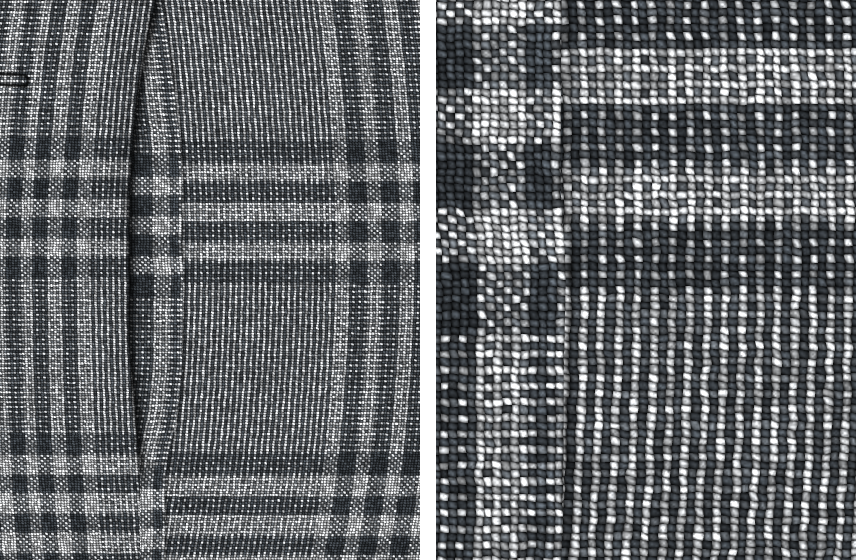
Left: the whole. Right: its middle third, enlarged.
Give the GLSL for this texture, as a Shadertoy shader.

```glsl
// Grey glen-check cloth in plain weave, with a pressed pleat and a pocket end.
// Lengths are in hundredths of the canvas width.
const vec3 DARK_YARN = vec3(0.285, 0.31, 0.335);
const vec3 LIGHT_YARN = vec3(1.0, 1.01, 1.02);
const vec2 THREAD = vec2(0.7, 0.63);    // warp and weft spacing
const float YARN_VARIATION = 0.6;
const float BLEED = 0.17;               // how far the hidden thread shows through
const float SLANT = 0.25;               // lean of each stitch
const float WOBBLE = 0.26;              // unevenness of the threads
const float GAP_TONE = 0.14;            // darkest tone between stitches
const float WEFT_REPEAT = 74.6;         // height of one whole check
const float WEFT_TOP = 99.5;            // top of a group of bands
const float WEFT_PITCH = 9.48;          // dark band plus light band
const float WEFT_GROUP = 33.2;          // height of a group of bands
const float RIGHT_START = 79.7;         // where right stripes begin
const float RIGHT_PITCH = 7.8;
const float LEFT_START = 21.2;          // where left stripes end
const float LEFT_PITCH = 6.6;
const float BOW_CENTER = 72.6;          // height where the stripes turn
const int SAMPLES = 3;                  // per axis, smooths the edges

float hash(vec2 p) {
    vec3 q = fract(p.xyx * vec3(0.1031, 0.103, 0.0973));
    q += dot(q, q.yzx + 33.33);
    return fract((q.x + q.y) * q.z);
}

float noise(vec2 p) {
    vec2 i = floor(p), f = fract(p);
    f = f * f * (3.0 - 2.0 * f);
    return mix(mix(hash(i), hash(i + vec2(1, 0)), f.x),
               mix(hash(i + vec2(0, 1)), hash(i + vec2(1, 1)), f.x), f.y);
}

float odd(float n) { return mod(n, 2.0); }

// Pleat edges as functions of height: x is left, y is right
vec2 pleatEdges(float y) {
    float s = clamp((y - 81.0) / 52.0, 0.0, 1.0);
    float left = 30.9 + 6.25 * s * s + 2.4 * (1.0 - smoothstep(20.0, 55.0, y));
    float right = 43.4 - 4.9 * s * s - 4.2 * (1.0 - smoothstep(15.0, 46.0, y));
    return vec2(left, right + 0.5 * (noise(vec2(y * 0.12, 3.0)) - 0.5));
}

// Warp tone, 0 dark to 1 light; panel is 0 left, 1 pleat, 2 right
float warpTone(float u, float id, int panel) {
    if (panel == 1) {
        float d = -u;
        return d < 0.85 || (d > 3.1 && d < 7.2) ? 1.0 : 0.0;
    }
    float d = panel == 0 ? LEFT_START - u : u - RIGHT_START;
    if (d < 0.0) return 1.0 - odd(id);
    return fract(d / (panel == 0 ? LEFT_PITCH : RIGHT_PITCH)) < 0.48 ? 1.0 : 0.0;
}

float weftTone(float v, float id) {
    float a = mod(WEFT_TOP - v, WEFT_REPEAT);
    return a < WEFT_GROUP ? step(0.5, fract(a / WEFT_PITCH)) : odd(id);
}

// Interlaced threads with rounded, leaning, uneven yarn
vec3 weave(vec2 q, int panel) {
    q += WOBBLE * (vec2(noise(q * 0.9), noise(q * 0.9 + 40.0)) - 0.5);
    vec2 cell = q / THREAD, id = floor(cell), f = fract(cell) - 0.5;
    vec2 center = (id + 0.5) * THREAD;
    bool warpOver = odd(id.x + id.y) < 0.5;
    float warp = warpTone(center.x, id.x, panel), weft = weftTone(center.y, id.y);
    float tone = warpOver ? mix(warp, weft, BLEED) : mix(weft, warp, BLEED);
    vec2 k = warpOver ? f : f.yx;
    k.x += SLANT * k.y;
    float relief = (1.0 - 3.1 * k.x * k.x) * (1.0 - 2.0 * k.y * k.y);
    float wear = 1.0 + YARN_VARIATION * (hash(id + 71.0 * float(panel)) - 0.5);
    float fibre = 0.8 + 0.4 * noise(q * 6.0 + 9.0);
    return mix(DARK_YARN, LIGHT_YARN, tone) * max(relief, GAP_TONE) * wear * fibre;
}

// Pocket opening: dark outline with a lit lower lip
float pocketShade(vec2 p) {
    vec2 a = p - vec2(-2.0, 114.6);
    a.y += 0.06 * a.x;
    a.x -= clamp(a.x, 0.0, 7.4);
    float d = length(a) - 1.3;
    float rim = 1.0 - smoothstep(0.15, 0.6, abs(d));
    float lip = 1.0 - smoothstep(0.2, 0.7, abs(d - 0.9));
    return 1.0 - 0.72 * rim + 0.2 * lip * step(a.y, 0.0);
}

vec3 cloth(vec2 p) {
    vec2 edge = pleatEdges(p.y);
    float h = (p.y - BOW_CENTER) / 60.8;
    float lower = 1.0 - smoothstep(12.0, 80.0, p.y);
    int panel = p.x < edge.x ? 0 : p.x < edge.y ? 1 : 2;

    // Each panel bends the threads its own way
    vec2 q = p + vec2(4.3 * h * h, 0.0);
    if (panel == 0) q = p - vec2((h > 0.0 ? 4.9 : 2.0) * h * h, 0.9 + 4.4 * lower);
    if (panel == 1) q = vec2(p.x - edge.y, p.y + 3.2);
    vec3 color = weave(q, panel);

    // Shadow in the fold, raised bright rim, and a fine seam beside it
    float inFold = p.x - edge.x, fromRim = p.x - edge.y;
    float foldDepth = 0.7 * smoothstep(10.0, 28.0, p.y);
    float width = inFold < 0.0 ? 0.6 : 1.4;
    float shade = 1.0 - foldDepth * exp(-inFold * inFold / (width * width));
    shade *= 1.0 + 0.14 * exp(-pow((fromRim + 1.2) / 1.2, 2.0));
    shade *= 1.0 - 0.35 * exp(-pow((fromRim - 0.35) / 0.5, 2.0));
    if (panel == 0)
        shade *= 1.0 - 0.15 * smoothstep(-10.0, 0.0, inFold) * smoothstep(70.0, 110.0, p.y);
    shade *= 0.96 + 0.08 * noise(p * 0.09);
    return color * shade * pocketShade(p);
}

void mainImage(out vec4 fragColor, in vec2 fragCoord) {
    vec3 sum = vec3(0.0);
    for (int i = 0; i < SAMPLES * SAMPLES; i++) {
        vec2 offset = (vec2(i % SAMPLES, i / SAMPLES) + 0.5) / float(SAMPLES) - 0.5;
        sum += cloth(100.0 * (fragCoord + offset) / iResolution.x);
    }
    fragColor = vec4(clamp(sum / float(SAMPLES * SAMPLES), 0.0, 1.0), 1.0);
}
```
